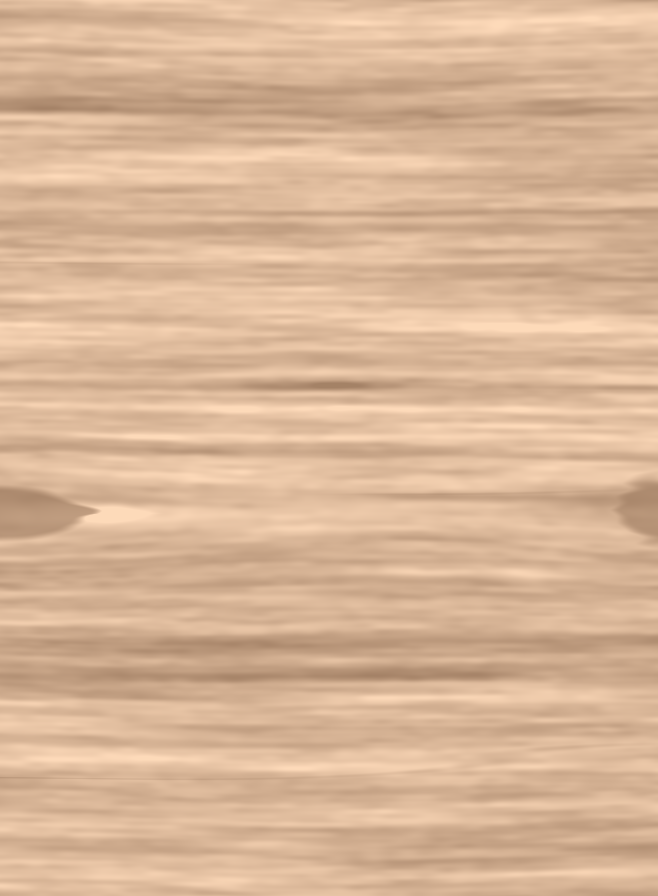
Reproduce this texture procedurally as a Shadertoy shader.

```glsl
const vec3 WOOD_MID = vec3(0.847, 0.709, 0.590);
const vec3 TONE_STEP = vec3(0.070, 0.069, 0.065);   // colour change per unit of tone
const vec2 TONE_LIMITS = vec2(-2.9, 2.1);

// Streak cells per canvas height: along the grain, across the grain
const vec2 BROAD_SCALE = vec2(0.9, 17.0);
const vec2 MEDIUM_SCALE = vec2(2.2, 52.0);
const vec2 FINE_SCALE = vec2(5.0, 115.0);
const vec2 FIBRE_SCALE = vec2(15.0, 190.0);
const vec2 SPECK_SCALE = vec2(50.0, 150.0);
const vec2 PORE_SCALE = vec2(1.1, 19.0);
const float BROAD = 0.75, MEDIUM = 1.0, FINE = 0.95, FIBRE = 0.6, SPECK = 0.3;
const float PORE_WIDTH = 0.035, PORE_DEPTH = 0.9;

const float WAVE_HEIGHT = 0.006;
const float KNOT_Y = 0.427;
const float BEND = 0.036, BEND_CORE = 0.05, BEND_REACH = 0.09, BEND_LENGTH = 0.2;
const vec2 LEFT_KNOT = vec2(0.108, 0.029);
const vec2 RIGHT_KNOT = vec2(0.045, 0.036);
const vec2 RIGHT_WING = vec2(0.16, 0.022);
const float KNOT_TONE = -2.3, WING_TONE = -1.1, TAIL_TONE = 1.1;

// Growth bands: height, half width, tone
const int BAND_COUNT = 12;
const vec3 BANDS[BAND_COUNT] = vec3[](
    vec3(0.942, 0.007, -1.2), vec3(0.907, 0.030, -0.7), vec3(0.876, 0.005, -0.8),
    vec3(0.825, 0.020, 0.6), vec3(0.765, 0.004, -1.0), vec3(0.635, 0.014, 1.0),
    vec3(0.567, 0.007, -1.6), vec3(0.540, 0.006, 1.5), vec3(0.507, 0.005, 1.2),
    vec3(0.490, 0.006, -1.1), vec3(0.380, 0.010, -0.6), vec3(0.250, 0.008, -1.2));

float hash(vec2 p) {
    vec3 q = fract(p.xyx * 0.1031);
    q += dot(q, q.yzx + 33.33);
    return fract((q.x + q.y) * q.z);
}

// One row of smooth noise, shifted at random so that cells never line up
float rowNoise(float row, float x) {
    x += 37.0 * hash(vec2(row, 7.0));
    float cell = floor(x);
    float f = smoothstep(0.0, 1.0, x - cell);
    return mix(hash(vec2(cell, row)), hash(vec2(cell + 1.0, row)), f);
}

// Streaks along x, from -1 to 1
float streak(vec2 p, float seed) {
    p.y += seed * 331.0;
    float row = floor(p.y);
    float f = smoothstep(0.0, 1.0, p.y - row);
    return 2.0 * mix(rowNoise(row, p.x), rowNoise(row + 1.0, p.x), f) - 1.0;
}

// Pull the grain coordinate inwards so that lines part around a knot
float bendAround(vec2 d) {
    float side = d.y / sqrt(d.y * d.y + BEND_CORE * BEND_CORE);
    float along = d.x / BEND_LENGTH;
    return -BEND * side * exp(-abs(d.y) / BEND_REACH - along * along);
}

// Pointed lens with a soft rim
float lens(vec2 d, vec2 size, float taper, float softness) {
    vec2 q = abs(d) / size;
    return smoothstep(-softness, softness, 1.0 - pow(q.x, taper) - q.y);
}

float bandTone(vec2 g) {
    float tone = 0.0;
    for (int i = 0; i < BAND_COUNT; i++) {
        vec3 band = BANDS[i];
        float offset = (g.y - band.x) / band.y;
        float strength = 0.85 + 0.5 * streak(vec2(g.x * 2.5, float(i)), 9.0);
        tone += band.z * strength * exp(-offset * offset);
    }
    return tone;
}

// Thin dark lines along the contours of a long noise
float poreLines(vec2 g) {
    float contour = abs(streak(g * PORE_SCALE, 6.0));
    float presence = smoothstep(-0.1, 0.6, streak(g * vec2(2.5, 30.0), 7.0));
    return presence * (1.0 - smoothstep(0.0, 2.0 * PORE_WIDTH, contour));
}

float grainTone(vec2 g) {
    return BROAD * streak(g * BROAD_SCALE, 1.0)
         + MEDIUM * streak(g * MEDIUM_SCALE, 2.0)
         + FINE * streak(g * FINE_SCALE, 3.0)
         + FIBRE * streak(g * FIBRE_SCALE, 4.0)
         + SPECK * streak(g * SPECK_SCALE, 5.0);
}

void mainImage(out vec4 fragColor, in vec2 fragCoord) {
    vec2 p = fragCoord / iResolution.y;
    vec2 fromLeft = p - vec2(0.0, KNOT_Y);
    vec2 fromRight = p - vec2(iResolution.x / iResolution.y, KNOT_Y + 0.004);

    // Grain coordinates
    vec2 g = p;
    g.y += WAVE_HEIGHT * streak(p * vec2(2.5, 4.0), 8.0);
    g.y += bendAround(fromLeft) + 0.5 * bendAround(fromRight);

    // Knots, with rims frayed along the fibres
    vec2 fray = vec2(0.012 * streak(p * vec2(3.0, 130.0), 10.0), 0.0);
    float leftKnot = lens(fromLeft + fray, LEFT_KNOT, 2.2, 0.16);
    float rightKnot = lens(fromRight + fray, RIGHT_KNOT, 2.0, 0.3);
    float wing = lens(fromRight + 2.0 * fray, RIGHT_WING, 1.2, 0.5);
    float tail = lens(fromLeft - vec2(0.125, 0.0), vec2(0.045, 0.009), 1.5, 0.6);
    float knot = max(leftKnot, rightKnot);

    // Sum of all tones
    float tone = grainTone(g) + bandTone(g) - PORE_DEPTH * poreLines(g);
    tone += WING_TONE * wing + TAIL_TONE * tail * (1.0 - leftKnot);
    tone = mix(tone, KNOT_TONE + 0.4 * grainTone(g), knot);
    tone = clamp(tone, TONE_LIMITS.x, TONE_LIMITS.y);

    fragColor = vec4(WOOD_MID + TONE_STEP * tone, 1.0);
}
```
